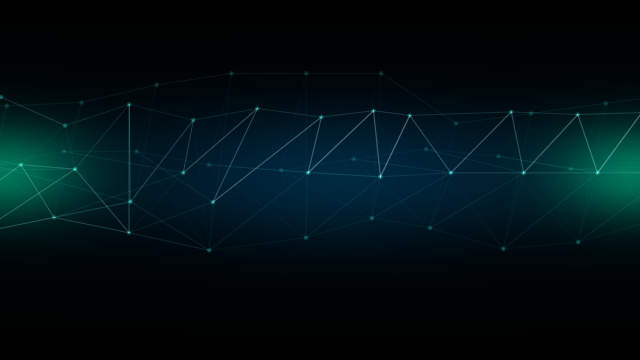
This background is drawn by a Shadertoy shader. Its source:

```glsl
// A web of thin linked nodes drifting across a dark band of light:
// a wide blue glow in the middle and a green glow at either side.
// Each row of nodes follows a wave formula; a loop links neighbouring rows.

#define BLUE_GLOW vec3(0.0, 0.145, 0.225)
#define GREEN_GLOW vec3(0.0, 0.37, 0.21)
#define SIDE_HALO vec3(0.0, 0.065, 0.09)
#define BAND_HAZE vec3(0.0, 0.012, 0.024)
#define FAINT_INK vec3(0.07, 0.34, 0.35)
#define BRIGHT_INK vec3(0.46, 0.50, 0.48)
#define NODE_INK vec3(0.07, 0.38, 0.35)
#define NODE_RADIUS 0.0055
#define THIN 0.0009
#define THICK 0.0021

const float PI = 3.14159265;

float hash(vec2 p) {
    vec3 q = fract(vec3(p.xyx) * 0.1031);
    q += dot(q, q.yzx + 33.33);
    return fract((q.x + q.y) * q.z);
}

float bell(float x, float sharpness) { return exp(-sharpness * x * x); }

float glow(vec2 p, vec2 centre, vec2 size) {
    vec2 d = (p - centre) / size;
    return exp(-dot(d, d));
}

// Rows of nodes, in units of the canvas height
vec2 topNode(float i) {
    return vec2(0.359 + 0.178 * i - 0.12 * bell(i - 4.8, 2.0),
                0.685 + 0.025 * cos(PI * i) * exp(-0.3 * i));
}

vec2 middleNode(float i) {
    float n = i + 2.0, swing = cos(0.5 * PI * i);
    float x = 0.058 + 0.178 * n - 0.08 * sin(PI * n / 9.0) - 0.1 * bell(i - 2.0, 2.0);
    float dip = 0.105 * swing * swing * bell(i - 1.0, 0.25);
    return vec2(x, 0.52 - dip + 0.05 * bell(i + 3.0, 0.4));
}

vec2 bottomNode(float i) {
    float n = i + 1.0;
    return vec2(0.15 + 0.208 * n + 0.083 * bell(i - 2.3, 1.0),
                0.35 + 0.046 * cos(1.496 * n));
}

vec2 archNode(float i) {
    float rise = 0.09 * smoothstep(0.5, 3.0, i) - 0.139 * smoothstep(5.0, 6.0, i);
    return vec2(0.019 + 0.208 * i, 0.706 + rise + 0.028 * max(i - 6.0, 0.0));
}

vec2 backNode(float i) {
    return vec2(0.201 * i - 0.023, 0.556 - 0.03 * cos(1.366 * (i - 3.8)));
}

// Light of one line; strength sets its width, tint and opacity
vec3 link(vec2 p, vec2 a, vec2 b, float strength) {
    vec2 ab = b - a, ap = p - a;
    float d = length(ap - ab * clamp(dot(ap, ab) / dot(ab, ab), 0.0, 1.0));
    float pixel = 1.0 / iResolution.y;
    float radius = mix(THIN, THICK, strength);
    float cover = clamp(0.5 + (max(radius, 0.5 * pixel) - d) / pixel, 0.0, 1.0);
    cover *= min(1.0, 2.0 * radius / pixel);
    return mix(FAINT_INK, BRIGHT_INK, strength) * cover * strength;
}

vec3 node(vec2 p, vec2 centre, float strength) {
    float pixel = 1.0 / iResolution.y;
    float edge = smoothstep(NODE_RADIUS + pixel, NODE_RADIUS - pixel * 0.5, length(p - centre));
    return NODE_INK * strength * edge;
}

vec3 web(vec2 p) {
    vec3 light = vec3(0.0);
    for (float i = -3.0; i < 10.5; i += 1.0) {
        vec2 top = topNode(i), topNext = topNode(i + 1.0);
        vec2 mid = middleNode(i), midNext = middleNode(i + 1.0);
        vec2 low = bottomNode(i), lowPrev = bottomNode(i - 1.0);
        vec2 lowNext = bottomNode(i + 1.0), lowFar = bottomNode(i - 2.0);
        vec2 arch = archNode(i), back = backNode(i), backNext = backNode(i + 1.0);
        float left = 1.0 - smoothstep(-1.0, 1.0, i);
        float right = smoothstep(-2.0, 0.5, i);
        float vary = mix(0.55, 1.0, hash(vec2(i + 9.0, 3.0)));

        // Bright zigzag between the top and middle rows
        light += link(p, top, topNext, 0.42 * vary);
        light += link(p, mid, top, 0.65 * right * vary);
        light += link(p, mid, topNext, 0.15 + 0.6 * right * vary);
        float level = exp(-40.0 * abs(mid.y - midNext.y));
        light += link(p, mid, midNext, level * (0.4 + 0.5 * bell(i + 2.5, 1.0)));

        // Lower triangles, strongest at the left
        light += link(p, low, lowNext, 0.15 + 0.3 * left);
        light += link(p, mid, lowNext, 0.5 * left);
        light += link(p, mid, lowPrev, 0.12 + 0.4 * left);
        light += link(p, mid, lowFar, 0.22 * right);
        light += link(p, top, low, 0.07 + 0.45 * bell(i, 4.0));

        // Faint web behind
        light += link(p, arch, archNode(i + 1.0), 0.2);
        light += link(p, arch, back, 0.09);
        light += link(p, arch, lowFar, 0.11);
        light += link(p, back, backNext, 0.14);
        light += link(p, back, mid, 0.22);
        light += link(p, back, lowPrev, 0.1);

        light += node(p, top, 0.6) + node(p, mid, 0.8) + node(p, low, 0.5);
        light += node(p, arch, 0.35) + node(p, back, 0.3);
    }
    return light;
}

void mainImage(out vec4 fragColor, in vec2 fragCoord) {
    vec2 p = fragCoord / iResolution.y;
    float aspect = iResolution.x / iResolution.y;

    // Band of light: haze, blue centre, mirrored green sides
    vec2 side = vec2(min(p.x, aspect - p.x), p.y);
    vec3 colour = BAND_HAZE * bell(p.y - 0.5, 11.0);
    colour += BLUE_GLOW * glow(p, vec2(0.53 * aspect, 0.51), vec2(0.57, 0.185));
    colour += SIDE_HALO * glow(side, vec2(0.0, 0.53), vec2(0.36, 0.19));
    colour += GREEN_GLOW * glow(side, vec2(0.0, 0.52), vec2(0.22, 0.12));

    colour += web(p) * (1.0 - colour);
    fragColor = vec4(colour, 1.0);
}
```
